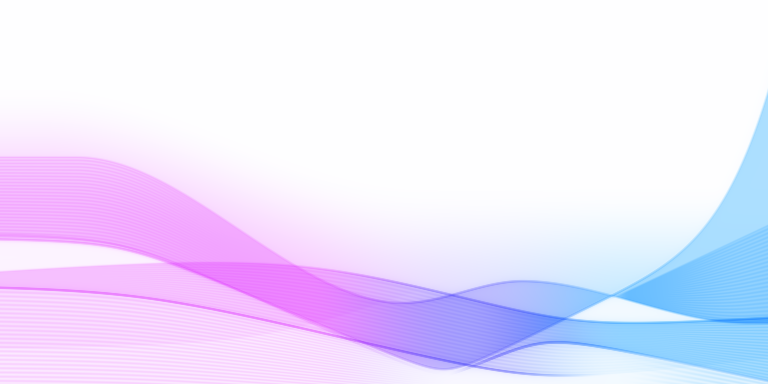
Give the GLSL for this background, as a Shadertoy shader.

```glsl
// Smooth ramp: zero on the left, slope one on the right, knee of width k
float bend(float x, float k) {
    return 0.5 * (x + sqrt(x * x + k * k));
}

float ribbonTop(float x) {
    return 0.591 - 0.38 * smoothstep(0.2, 1.05, x)
         + 0.057 * smoothstep(1.05, 1.36, x) - 0.11 * smoothstep(1.36, 1.95, x);
}

float sailEdge(float x) {
    return 0.383 - 0.44 * bend(x - 0.32, 0.15) + 0.94 * bend(x - 1.16, 0.06)
         + 0.328 * pow(max(2.0 * x - 3.0, 0.0), 4.3);
}

float veilTop(float x) {
    return 0.305 + 0.08 * x - 0.4 * bend(x - 0.8, 0.35) + 0.38 * bend(x - 1.5, 0.2);
}

float veilBottom(float x) {
    return 0.262 - 0.26 * bend(x - 0.36, 0.3) + 0.38 * bend(x - 1.4, 0.2);
}

float blueHump(float x) {
    return 0.015 + 0.5 * bend(x - 1.16, 0.06) - 0.72 * bend(x - 1.41, 0.1);
}

// Antialiased coverage of the area between two curves
float band(float y, float a, float b) {
    float d = min(y - min(a, b), max(a, b) - y);
    float w = max(fwidth(d), 0.001);
    return smoothstep(-w, w, d);
}

// Fine threads that follow both curves, dissolving where too dense
float threads(float y, float a, float b, float count) {
    float gap = a - b;
    float t = (y - b) / (abs(gap) < 0.004 ? 0.004 : gap) * count;
    float fade = 1.0 - smoothstep(0.3, 0.7, fwidth(t));
    return 0.5 + 0.5 * fade * cos(6.2832 * t);
}

// Thin line with a soft halo, measured across the curve
float stroke(float d, float width) {
    float slope = length(vec2(dFdx(d), dFdy(d))) * iResolution.y;
    float r = abs(d) / max(slope, 0.001);
    float pixel = 1.0 / iResolution.y;
    return 0.75 * (1.0 - smoothstep(width, width + pixel, r)) + 0.25 * exp(-r / (4.0 * width));
}

void tintBy(inout vec3 color, vec3 tint, float amount) {
    color *= mix(vec3(1.0), tint, clamp(amount, 0.0, 1.0));
}

void mainImage(out vec4 fragColor, in vec2 fragCoord) {
    vec2 p = fragCoord / iResolution.xy * vec2(2.0, 1.0);
    float x = p.x, y = p.y;
    float top = ribbonTop(x), sail = sailEdge(x);
    float veil = veilTop(x), hem = veilBottom(x), hump = blueHump(x);

    // Hue runs from pink through violet to blue
    vec3 tint = mix(vec3(0.95, 0.56, 1.0), vec3(0.63, 0.61, 0.99), smoothstep(0.8, 1.22, x));
    tint = mix(tint, vec3(0.36, 0.76, 1.0), smoothstep(1.25, 1.65, x));
    vec3 deep = tint * tint;
    float right = smoothstep(1.3, 1.6, x);

    // Soft glow above the ribbons
    vec3 glowTint = mix(vec3(0.975, 0.8, 1.0), vec3(0.88, 0.88, 1.0), smoothstep(0.75, 1.3, x));
    glowTint = mix(glowTint, vec3(0.78, 0.92, 1.0), smoothstep(1.2, 1.65, x));
    float glowLine = 0.62 - 0.26 * smoothstep(0.1, 1.1, x);
    float glow = 1.0 - smoothstep(glowLine - 0.18, glowLine + 0.16, y);
    glow *= mix(0.2, 1.0, smoothstep(-0.012, 0.012, y - sail));
    vec3 color = vec3(0.995, 0.995, 1.0);
    tintBy(color, glowTint, glow);

    // Main ribbon, opening into the sail
    float body = band(y, top, sail);
    float density = 0.2 + 0.22 * smoothstep(0.1, 0.7, x) + 0.08 * right;
    float lined = 0.2 * (1.0 - smoothstep(0.3, 0.9, x));
    tintBy(color, tint, body * (density + lined * threads(y, top, sail, 26.0)));

    // Lined fan inside the sail
    float fan = 0.226 + 0.47 * (x - 1.6);
    float fanArea = band(y, fan, top) * smoothstep(1.58, 1.64, x);
    tintBy(color, tint, fanArea * (0.2 + 0.18 * threads(y, fan, top, 24.0)
        + 0.3 * (1.0 - smoothstep(1.6, 1.95, x))));

    // Lower veil and the blue wing
    float veilArea = band(y, veil, hem) * (1.0 - 0.8 * right);
    tintBy(color, tint, veilArea * (0.32 + 0.15 * threads(y, veil, hem, 18.0)));
    float wing = band(y, veil, hump) * smoothstep(1.2, 1.5, x);
    tintBy(color, tint, wing * (0.5 + 0.16 * threads(y, veil, hump, 20.0)));

    // Pale threads along the bottom
    float below = 1.0 - smoothstep(-0.003, 0.003, y - hem);
    float leftSide = 1.0 - smoothstep(0.85, 1.2, x);
    tintBy(color, tint, below * leftSide * (0.1 + 0.22 * threads(y, hem, -0.08, 30.0)));
    float arc = 0.085 + 0.37 * bend(x - 0.7, 0.25);
    tintBy(color, tint, band(y, arc, veil) * leftSide * 0.1);
    float corner = (1.0 - smoothstep(-0.003, 0.003, y - hump)) * smoothstep(1.6, 1.9, x);
    tintBy(color, tint, corner * (0.12 + 0.16 * threads(y, hump, -0.2, 22.0)));

    // Bright rims of the curves
    float middle = smoothstep(0.6, 1.1, x);
    tintBy(color, tint, stroke(y - top, 0.002) * (0.15 + 0.35 * middle) * (1.0 - 0.5 * right));
    tintBy(color, tint, stroke(y - sail, 0.002) * (0.4 - 0.25 * smoothstep(1.6, 1.9, x)));
    tintBy(color, tint, stroke(y - sail - 0.012 * cos(2.5 * x), 0.0015) * 0.3 * leftSide);
    tintBy(color, tint, stroke(y - veil, 0.002) * (0.1 + 0.5 * middle));
    tintBy(color, deep, stroke(y - hem, 0.002) * 0.5 * (1.0 - right));
    tintBy(color, deep, stroke(y - hump, 0.0025) * 0.5 * smoothstep(1.16, 1.3, x)
        * (1.0 - 0.7 * smoothstep(1.5, 1.8, x)));

    fragColor = vec4(clamp(color, 0.0, 1.0), 1.0);
}
```
